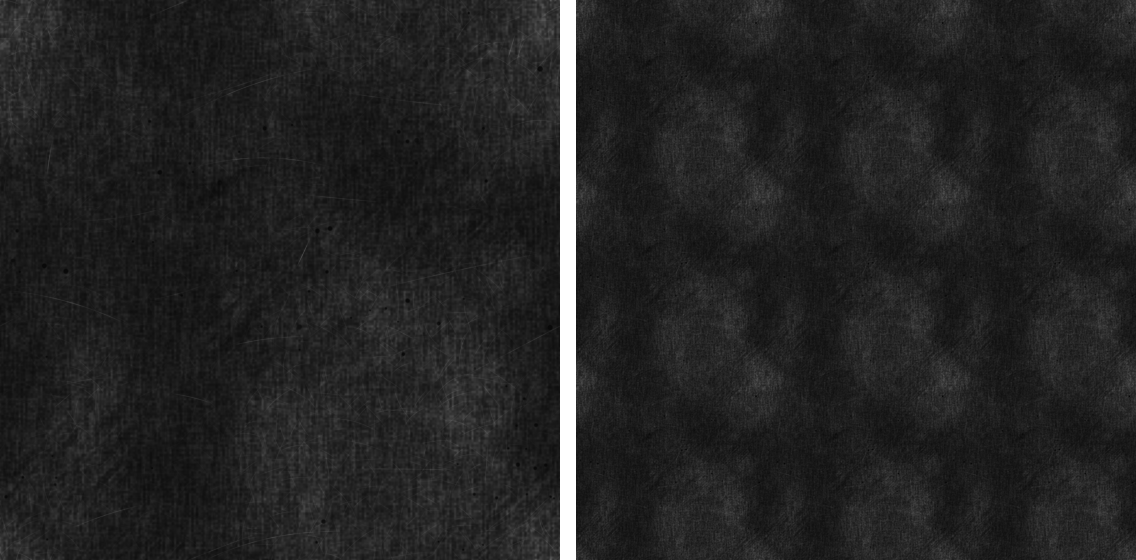
Left: one tile. Right: repeated 3 by 3.
Reproduce this texture procedurally as a WebGL 2 fragment shader.

```glsl
#version 300 es
precision highp float;

uniform vec2 u_resolution;
out vec4 outColor;

// Integer hash: three values in 0..1 for a lattice cell
vec3 hash3(vec2 cell, float seed) {
    uvec3 v = uvec3(vec3(cell, seed)) * 1664525u + 1013904223u;
    v.x += v.y * v.z; v.y += v.z * v.x; v.z += v.x * v.y;
    v ^= v >> 16u;
    v.x += v.y * v.z; v.y += v.z * v.x; v.z += v.x * v.y;
    return vec3(v >> 8u) / 16777216.0;
}

// Value noise that wraps after "period" cells
float noise(vec2 p, vec2 period, float seed) {
    p *= period;
    vec2 i = floor(p), f = p - i;
    f = f * f * (3.0 - 2.0 * f);
    vec2 a = mod(i, period), b = mod(i + 1.0, period);
    return mix(mix(hash3(a, seed).x, hash3(vec2(b.x, a.y), seed).x, f.x),
               mix(hash3(vec2(a.x, b.y), seed).x, hash3(b, seed).x, f.x), f.y);
}

float fbm(vec2 p, float period, float seed) {
    float sum = 0.0, amp = 0.42;
    for (int i = 0; i < 6; i++) {
        sum += amp * noise(p, vec2(period), seed + float(i));
        period *= 2.0;
        amp *= 0.6;
    }
    return sum;
}

// Scattered bent strokes, one per cell; halfLen is in cells, width in canvas units
float strokes(vec2 p, float cells, float halfLen, float width,
              float angle, float spread, float density, float seed) {
    vec2 g = p * cells, base = floor(g);
    float w = max(width, 0.6 / u_resolution.y) * cells, sum = 0.0;
    for (int y = -1; y <= 1; y++)
    for (int x = -1; x <= 1; x++) {
        vec2 cell = base + vec2(x, y), id = mod(cell, cells);
        vec3 place = hash3(id, seed), kind = hash3(id, seed + 50.0);
        if (kind.x > density) continue;
        float a = angle + spread * (place.z - 0.5);
        vec2 d = g - cell - place.xy;
        d = vec2(cos(a) * d.x + sin(a) * d.y, cos(a) * d.y - sin(a) * d.x);
        d.y += (kind.y - 0.5) * 0.6 * d.x * d.x;
        float t = d.x / (halfLen * mix(0.4, 1.0, kind.z));
        sum += exp(-d.y * d.y / (w * w)) * max(1.0 - t * t, 0.0) * mix(0.3, 1.0, kind.y);
    }
    return sum;
}

// Small round pits
float pits(vec2 p, float cells, float seed) {
    vec2 g = p * cells, cell = floor(g);
    vec3 h = hash3(mod(cell, cells), seed);
    vec3 k = hash3(mod(cell, cells), seed + 1.0);
    float radius = mix(0.0015, 0.005, k.y * k.y);
    float dist = length(g - cell - mix(vec2(0.25), vec2(0.75), h.xy)) / cells;
    float soft = max(0.0012, 1.0 / u_resolution.y);
    return step(k.x, 0.06) * (1.0 - smoothstep(radius - soft, radius + soft, dist));
}

void main() {
    vec2 p = gl_FragCoord.xy / u_resolution;

    // Cloudy wear, gently warped
    vec2 warp = vec2(fbm(p, 4.0, 10.0), fbm(p, 4.0, 20.0)) - 0.5;
    float cloud = fbm(p + 0.12 * warp, 3.0, 30.0) - 0.5;
    float worn = smoothstep(-0.15, 0.2, cloud);
    float patches = smoothstep(0.45, 0.75, fbm(p, 5.0, 40.0));

    // Woven grain: upright, level and fine
    float grain = 0.50 * (noise(p, vec2(256.0, 36.0), 1.0) - 0.5)
                + 0.25 * (noise(p, vec2(40.0, 240.0), 2.0) - 0.5)
                + 0.50 * (noise(p, vec2(230.0), 3.0) - 0.5);

    // Slanted rubbing in patches
    vec2 slant = vec2(p.x - p.y, p.x + p.y);
    float rub = noise(slant, vec2(130.0, 9.0), 4.0);
    float tone = 1.75 * cloud + grain + 0.5 * patches * (rub - 0.4);

    // Soft dark creases
    tone -= 0.6 * strokes(p, 4.0, 0.4, 0.011, 0.6, 1.0, 0.3, 60.0);
    float value = 0.121 * exp(tone);

    // Hairline scuffs in all directions
    float scuffs = 0.0;
    for (int i = 0; i < 5; i++) {
        float n = float(i);
        scuffs += strokes(p, 13.0 + 4.0 * n, 0.8, 0.0009, 0.6, 3.1, 0.8, 200.0 + n);
    }
    value += 0.055 * scuffs * mix(0.25, 1.0, worn);

    // Long faint scratches and a few short bright ones
    float broken = smoothstep(0.2, 0.7, noise(p, vec2(60.0), 5.0));
    float longOnes = strokes(p, 5.0, 0.8, 0.0011, 0.15, 0.9, 0.5, 300.0);
    float brightOnes = strokes(p, 8.0, 0.3, 0.001, 0.5, 2.6, 0.14, 310.0);
    value += (0.11 * longOnes + 0.24 * brightOnes) * mix(0.35, 1.0, broken);

    // Dark pits, single and in clusters
    float cluster = smoothstep(0.62, 0.75, noise(p, vec2(7.0), 6.0));
    float pit = max(pits(p, 20.0, 400.0), cluster * pits(p, 57.0, 410.0));
    value *= 1.0 - 0.7 * pit;

    outColor = vec4(vec3(clamp(value, 0.035, 0.6)), 1.0);
}
```
